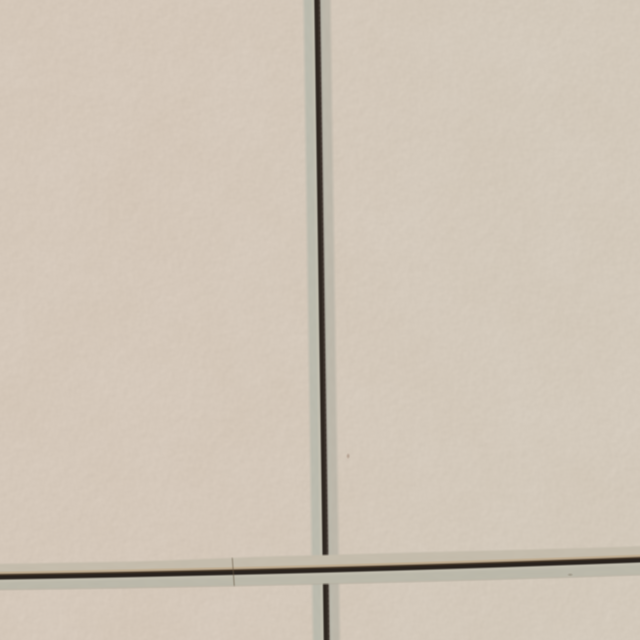
Reproduce this texture procedurally as a WebGL 2 fragment shader.

```glsl
#version 300 es
precision highp float;
// Pale plaster wall panels divided by a vertical joint and a horizontal metal trim.

uniform vec2 u_resolution;
out vec4 fragColor;

vec2 hashGradient(vec2 cell) {
  vec3 p = fract(vec3(cell.xyx) * vec3(0.1031, 0.103, 0.0973));
  p += dot(p, p.yzx + 33.33);
  float angle = 6.2832 * fract((p.x + p.y) * p.z);
  return vec2(cos(angle), sin(angle));
}

float gradientNoise(vec2 p) {
  vec2 i = floor(p), f = fract(p);
  vec2 w = f * f * f * (f * (f * 6.0 - 15.0) + 10.0);
  float a = dot(hashGradient(i), f);
  float b = dot(hashGradient(i + vec2(1, 0)), f - vec2(1, 0));
  float c = dot(hashGradient(i + vec2(0, 1)), f - vec2(0, 1));
  float d = dot(hashGradient(i + vec2(1, 1)), f - vec2(1, 1));
  return mix(mix(a, b, w.x), mix(c, d, w.x), w.y);
}

float fbm(vec2 p) {
  float sum = 0.0, amplitude = 0.5;
  for (int i = 0; i < 4; i++) {
    sum += amplitude * gradientNoise(p);
    p = mat2(1.6, 1.2, -1.2, 1.6) * p + 17.3;
    amplitude *= 0.55;
  }
  return sum;
}

// Soft-edged coverage of the interval lo..hi.
float band(float x, float lo, float hi, float soft) {
  return smoothstep(lo - soft, lo + soft, x) * (1.0 - smoothstep(hi - soft, hi + soft, x));
}

vec3 plaster(vec2 uv) {
  vec3 color = mix(vec3(0.834, 0.783, 0.727), vec3(0.828, 0.788, 0.732), smoothstep(0.2, 0.9, uv.x));
  color += vec3(0.012, 0.016, 0.022) * fbm(uv * 7.0);
  // Mottling and faint relief, lit from the upper left
  vec2 grain = uv * 62.0;
  float relief = fbm(grain + vec2(-0.1, 0.1)) - fbm(grain - vec2(-0.1, 0.1));
  color += vec3(0.008, 0.009, 0.012) * fbm(uv * 28.0 + 5.0);
  return color + 0.02 * relief + 0.009 * gradientNoise(uv * 130.0);
}

void main() {
  vec2 uv = gl_FragCoord.xy / u_resolution;
  float soft = max(0.0022, 0.8 / min(u_resolution.x, u_resolution.y));
  vec3 color = plaster(uv);

  // Vertical joint: grey-green flanges, cream lip and dark gap
  float across = uv.x - (0.5105 - 0.0147 * uv.y);
  vec3 flange = mix(vec3(0.735, 0.732, 0.682), vec3(0.74, 0.718, 0.667), smoothstep(0.0, 0.015, across));
  flange += 0.01 * gradientNoise(uv * vec2(140.0, 60.0));
  color = mix(color, flange, band(across, -0.0215, 0.0205, soft * 1.7));
  color = mix(color, vec3(0.78, 0.76, 0.70), 0.6 * band(across, -0.009, -0.005, soft));
  color = mix(color, vec3(0.56, 0.55, 0.52), 0.3 * band(across, 0.004, 0.0065, soft));
  vec3 gap = mix(vec3(0.18, 0.15, 0.125), vec3(0.28, 0.24, 0.215), smoothstep(-0.001, 0.005, across));
  gap += 0.02 * sin(uv.y * 800.0) * smoothstep(0.0, 0.004, across);
  color = mix(color, gap, band(across, -0.0046, 0.0045, soft));

  // Horizontal trim, gently bowed, crossing over the joint
  float rise = uv.y - (0.099 + 0.016 * uv.x + 0.0107 * uv.x * uv.x);
  float top = 0.02 + 0.003 * smoothstep(0.2, 0.45, uv.x) - 0.002 * smoothstep(0.6, 1.0, uv.x);
  float bottom = -0.0205 - 0.0035 * uv.x;
  float onTrim = band(rise, bottom, top, soft * 1.2);
  vec3 trim = mix(vec3(0.735, 0.723, 0.667), vec3(0.77, 0.738, 0.675), smoothstep(-0.003, 0.005, rise));
  color = mix(color, trim + 0.008 * gradientNoise(uv * vec2(40.0, 120.0)), onTrim);
  color = mix(color, vec3(0.64, 0.60, 0.54), 0.25 * band(rise, bottom - 0.001, bottom + 0.001, soft));
  color = mix(color, vec3(0.74, 0.62, 0.46), 0.55 * band(rise, 0.0045, 0.0075, soft));
  color = mix(color, vec3(0.80, 0.78, 0.72), 0.4 * band(rise, -0.0085, -0.005, soft));
  vec3 slot = mix(vec3(0.16, 0.135, 0.115), vec3(0.36, 0.28, 0.19), smoothstep(0.0, 0.005, rise));
  color = mix(color, slot, band(rise, -0.0045, 0.0043, soft));

  // Butt seam in the trim
  float seam = uv.x - 0.3645 + 0.07 * rise;
  color = mix(color, vec3(0.40, 0.34, 0.26), 0.6 * onTrim * band(seam, -0.0008, 0.0008, soft));

  // Small blemishes on the panel and the trim
  float speck = 1.0 - smoothstep(0.0, 0.004, length((uv - vec2(0.544, 0.2875)) * vec2(1.0, 0.7)));
  float chip = 1.0 - smoothstep(0.0, 0.0035, length((uv - vec2(0.891, 0.102)) * vec2(0.6, 1.0)));
  color = mix(color, vec3(0.55, 0.43, 0.36), 0.4 * speck);
  color = mix(color, vec3(0.45, 0.40, 0.33), 0.35 * chip);

  fragColor = vec4(color, 1.0);
}
```
